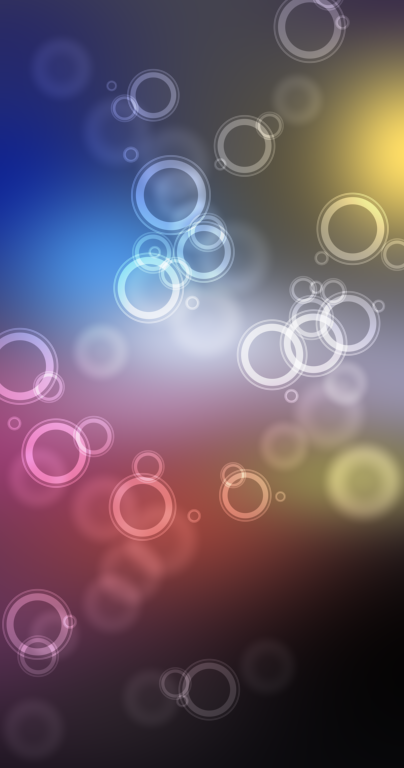
A WebGL 2 fragment shader for this background:

```glsl
#version 300 es
precision highp float;
uniform vec2 u_resolution;
out vec4 fragColor;

// Landmark rings: centre and radius, in canvas heights
const vec3 RINGS[16] = vec3[16](
    vec3(.404, .965, .047), vec3(.200, .876, .034), vec3(.319, .810, .040), vec3(.460, .702, .047),
    vec3(.223, .746, .052), vec3(.266, .672, .040), vec3(.194, .625, .046), vec3(.355, .538, .046),
    vec3(.409, .553, .044), vec3(.454, .579, .042), vec3(.026, .523, .050), vec3(.073, .410, .045),
    vec3(.186, .340, .044), vec3(.320, .355, .034), vec3(.049, .187, .046), vec3(.273, .102, .040));

float hash(float n) {
    return fract(sin(n * 127.1 + 3.7) * 4375.85);
}

// Soft elliptical wash of colour over what lies below
vec3 wash(vec3 base, vec2 uv, vec2 center, vec2 size, vec3 color, float amount) {
    vec2 d = (uv - center) / size;
    return mix(base, color, amount * exp(-dot(d, d)));
}

vec3 background(vec2 uv) {
    vec3 c = mix(vec3(.05, .05, .07), vec3(.28, .28, .31), smoothstep(0., .6, uv.y));
    // Dark corners and dim upper tones
    c = wash(c, uv, vec2(1., .15), vec2(.55, .19), vec3(.01), .97);
    c = wash(c, uv, vec2(0., .95), vec2(.35, .12), vec3(.16, .15, .38), .8);
    c = wash(c, uv, vec2(1., 1.), vec2(.3, .07), vec3(.19, .13, .28), .8);
    c = wash(c, uv, vec2(.72, .76), vec2(.3, .15), vec3(.34, .31, .22), .8);
    c = wash(c, uv, vec2(0., .75), vec2(.35, .16), vec3(.04, .11, .57), .95);
    // Warm lower half
    c = wash(c, uv, vec2(0., .2), vec2(.45, .17), vec3(.42, .21, .40), .8);
    c = wash(c, uv, vec2(.3, .08), vec2(.3, .09), vec3(.17, .16, .16), .5);
    c = wash(c, uv, vec2(1., .5), vec2(.5, .11), vec3(.62, .62, .74), .9);
    c = wash(c, uv, vec2(.42, .34), vec2(.42, .13), vec3(.66, .27, .22), .92);
    c = wash(c, uv, vec2(0., .43), vec2(.38, .12), vec3(.62, .22, .45), .9);
    c = wash(c, uv, vec2(.35, .48), vec2(.35, .07), vec3(.72, .50, .66), .8);
    // Bright glows
    c = wash(c, uv, vec2(.27, .65), vec2(.25, .10), vec3(.28, .60, .94), .9);
    c = wash(c, uv, vec2(.49, .56), vec2(.28, .07), vec3(.83, .86, .95), .9);
    c = wash(c, uv, vec2(.86, .38), vec2(.28, .06), vec3(.60, .58, .32), .85);
    return wash(c, uv, vec2(1.02, .8), vec2(.2, .11), vec3(1., .87, .40), 1.);
}

// Wide band, thin outer line and a faint filled disk
float ring(vec2 p, vec3 circle, float blur) {
    float d = length(p - circle.xy) / circle.z;
    float e = blur / circle.z;
    float band = smoothstep(.68 - e, .68 + e, d) - smoothstep(.88 - e, .88 + e, d);
    float line = 1. - smoothstep(.01, .01 + 1.5 * e, abs(d - .98));
    float disk = 1. - smoothstep(1. - e, 1. + e, d);
    return .75 * band + .4 * line + .13 * disk;
}

// Out-of-focus ring without an outline
float softRing(vec2 p, vec3 circle) {
    float d = length(p - circle.xy) / circle.z;
    return (1. - smoothstep(.75, 1.25, d)) * mix(.45, 1., smoothstep(.25, .75, d));
}

// Lighten with the hue already present
vec3 lighten(vec3 c, float amount) {
    return mix(c, min(c * 1.4 + .17, vec3(1.)), amount);
}

void main() {
    vec2 uv = gl_FragCoord.xy / u_resolution;
    vec2 p = uv * vec2(.527, 1.);
    float edge = .8 / u_resolution.y;
    vec3 c = background(uv);

    // Blurred rings scattered in stacked rows, with one large lime ring
    for (int i = 0; i < 22; i++) {
        float n = float(i);
        vec2 center = vec2(.04 + .42 * hash(n + 40.), .05 + .041 * n);
        float radius = mix(.027, .047, hash(n + 70.));
        c = lighten(c, .25 * softRing(p, vec3(center, radius)));
    }
    c = lighten(c, .55 * softRing(p, vec3(.475, .372, .047)));

    // Sharp rings, each with smaller companions around it
    for (int i = 0; i < 16; i++) {
        vec3 main_ring = RINGS[i];
        float n = float(i);
        c = lighten(c, mix(.75, 1., hash(n)) * ring(p, main_ring, edge));
        for (int j = 0; j < 2; j++) {
            float seed = n * 2. + float(j) + 100.;
            float angle = 6.2832 * hash(seed);
            float reach = main_ring.z * mix(.8, 1.7, hash(seed + 50.));
            float radius = main_ring.z * (j == 0 ? mix(.4, .65, hash(seed + 90.)) : .19);
            vec2 center = main_ring.xy + reach * vec2(cos(angle), sin(angle));
            c = lighten(c, .65 * ring(p, vec3(center, radius), edge));
        }
    }
    fragColor = vec4(c, 1.);
}
```
